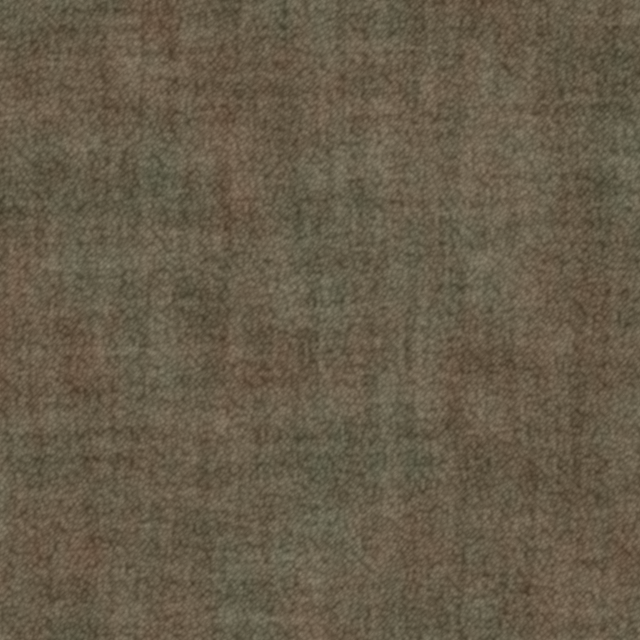
Give the GLSL for this texture, as a Shadertoy shader.

```glsl
// Brown-olive woven wool cloth, seen flat and slightly soft.
// Slanted cellular noise makes the twill fibres, stretched noise the warp and
// weft streaks, and broad noise the uneven dye; all are summed into one tone.

const float TAU = 6.2831853;
const vec3 CLOTH = vec3(0.392, 0.353, 0.281);
const vec3 DYE_SHIFT = vec3(0.035, -0.012, -0.010);

float hash(vec2 p) {
    vec3 q = fract(vec3(p.xyx) * 0.1031);
    q += dot(q, q.yzx + 33.33);
    return fract((q.x + q.y) * q.z);
}

// Smooth value noise, centred on zero.
float softNoise(vec2 p) {
    vec2 cell = floor(p);
    vec2 f = fract(p);
    f = f * f * (3.0 - 2.0 * f);
    float low = mix(hash(cell), hash(cell + vec2(1.0, 0.0)), f.x);
    float high = mix(hash(cell + vec2(0.0, 1.0)), hash(cell + 1.0), f.x);
    return mix(low, high, f.y) - 0.5;
}

// Distance to the nearest scattered point, centred near zero.
float cellNoise(vec2 p) {
    vec2 cell = floor(p);
    float nearest = 4.0;
    for (int y = -1; y <= 1; y++) {
        for (int x = -1; x <= 1; x++) {
            vec2 id = cell + vec2(x, y);
            vec2 point = id + vec2(hash(id), hash(id + 57.3));
            vec2 toPoint = point - p;
            nearest = min(nearest, dot(toPoint, toPoint));
        }
    }
    return sqrt(nearest) - 0.5;
}

// Short fibres that rise to the right.
float twillFibres(vec2 uv, float along, float across) {
    vec2 slanted = vec2(uv.x + uv.y, uv.y - uv.x) * 0.7071;
    return -cellNoise(slanted * vec2(along, across) + 300.0);
}

// Thread streaks in one direction, long ones broken by shorter ones.
float streaks(vec2 p, float threads, float breaks) {
    float thin = softNoise(p * vec2(threads, breaks) + 40.0);
    float wide = softNoise(p * vec2(threads * 0.5, breaks * 0.4) + 90.0);
    return 0.75 * thin + 0.65 * wide;
}

// Faint regular crossing of the threads.
float weave(vec2 uv, float threads) {
    vec2 wave = sin(uv * threads * TAU);
    return wave.x * wave.y;
}

void mainImage(out vec4 fragColor, in vec2 fragCoord) {
    vec2 uv = fragCoord / iResolution.y;

    // Slight wander keeps the threads from lying perfectly straight.
    vec2 wander = 0.002 * sin(uv.yx * vec2(17.0, 13.0) + vec2(0.6, 2.1));
    vec2 cloth = uv + wander;

    // Fine grain and threads.
    float tone = 0.115 * twillFibres(cloth, 105.0, 165.0);
    tone += 0.095 * softNoise(cloth * vec2(185.0, 170.0) + 11.0);
    tone += 0.060 * streaks(cloth, 125.0, 11.0);
    tone += 0.055 * streaks(cloth.yx + 3.0, 120.0, 12.0);
    tone += 0.008 * weave(cloth, 118.0);

    // Broad shading and uneven dye.
    tone += 0.040 * softNoise(uv * 9.0 + 5.0);
    tone += 0.035 * softNoise(uv * 24.0 + 71.0);
    vec2 fromCentre = uv - 0.5 * iResolution.xy / iResolution.y;
    tone += 0.006 - 0.035 * dot(fromCentre, fromCentre);
    float dye = softNoise(uv * vec2(8.0, 7.0) + 130.0)
              + 0.6 * softNoise(uv * vec2(34.0, 22.0) + 210.0);

    vec3 color = CLOTH + tone * vec3(1.0, 0.99, 0.96) + dye * DYE_SHIFT;
    fragColor = vec4(clamp(color, 0.0, 1.0), 1.0);
}
```
